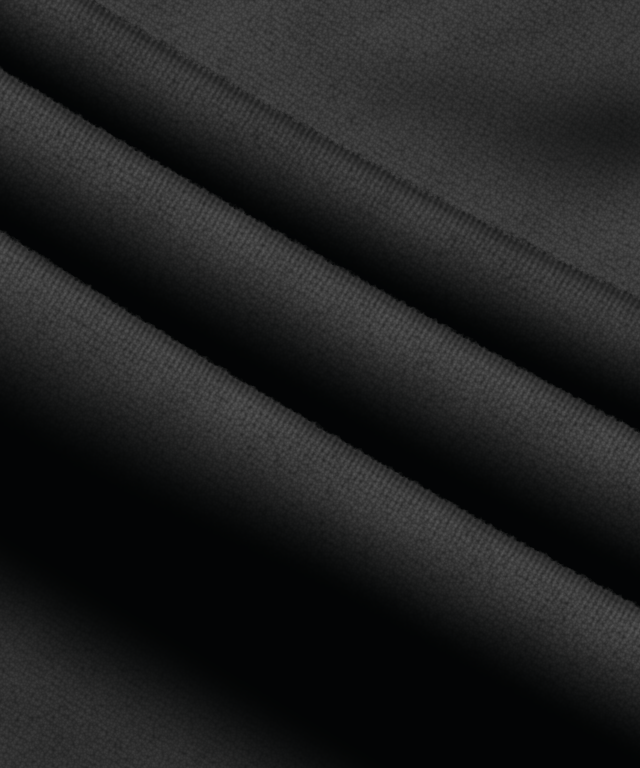
Reproduce this texture procedurally as a Shadertoy shader.

```glsl
// Dark knitted cloth laid in three diagonal rolls over a flat sheet.
// Each roll is a curved edge with a light falloff into a black crease;
// ribs, cellular fibre grain and layered sines add the knit surface.

const float TAU = 6.2831853;
const vec2 ALONG = vec2(0.86, 0.51);   // direction of the folds, y down

vec2 hash2(vec2 p) {
    vec3 q = fract(p.xyx * vec3(0.1031, 0.1030, 0.0973));
    q += dot(q, q.yzx + 33.33);
    return fract((q.xx + q.yz) * q.zy);
}

// Distance to the nearest scattered cell point
float cellular(vec2 p) {
    vec2 cell = floor(p), local = fract(p);
    float nearest = 4.0;
    for (int j = -1; j <= 1; j++)
        for (int i = -1; i <= 1; i++) {
            vec2 o = vec2(i, j);
            vec2 r = o + hash2(cell + o) - local;
            nearest = min(nearest, dot(r, r));
        }
    return sqrt(nearest);
}

// Broad uneven tone from layered, rotated sines
float mottle(vec2 p) {
    float sum = 0.0, amp = 0.5;
    for (int i = 0; i < 4; i++) {
        sum += amp * sin(p.x + 1.3 * sin(p.y)) * sin(p.y + 0.7);
        p = mat2(1.5, 1.1, -1.1, 1.5) * p + 2.1;
        amp *= 0.6;
    }
    return sum;
}

// Depth below a gently bowed fold edge: start height, slope, bow
float foldDepth(vec2 p, float start, float slope, float bow) {
    return p.y - (start + slope * p.x - bow * p.x * p.x);
}

// Light on a roll: dim rim, bright crown, long fall into shadow
float rollLight(float d, float peak, float reach) {
    float rim = mix(0.68, 1.0, smoothstep(0.0, 0.025, d));
    return peak * rim * (1.0 - smoothstep(0.025, reach, d));
}

// Ribs run across the fold and fade away from its rim
float ribs(vec2 p, float d, float spacing) {
    float phase = dot(p, ALONG) / spacing + 0.18 * mottle(p * 60.0);
    float fade = 0.04 + 0.17 * exp(-max(d, 0.0) / 0.04);
    return fade * sin(TAU * phase);
}

// Soft elliptical patch, 1 at its centre
float patchMask(vec2 p, vec2 centre, vec2 size) {
    vec2 q = (p - centre) / size;
    return exp(-dot(q, q));
}

// Flat sheet behind the rolls, with its shaded hollow
float sheetLight(vec2 p) {
    float light = 0.225;
    light -= 0.13 * patchMask(p, vec2(0.80, 0.175), vec2(0.15, 0.07));
    light -= 0.045 * patchMask(p, vec2(0.56, 0.12), vec2(0.13, 0.06));
    light -= 0.025 * patchMask(p, vec2(0.83, 0.02), vec2(0.2, 0.05));
    return light;
}

// Cover one layer with the next across a soft edge
float cover(float below, float above, float d, float blur) {
    return mix(below, above, smoothstep(-blur, blur, d));
}

void mainImage(out vec4 fragColor, in vec2 fragCoord) {
    vec2 p = fragCoord / iResolution.y;
    p.y = 1.0 - p.y;

    // Fibre grain in two sizes, and fuzz along the edges
    float fine = cellular(p * 260.0) - 0.48;
    float coarse = cellular(p * vec2(105.0, 125.0)) - 0.48;
    float fuzz = 0.005 * coarse + 0.003 * fine;

    // Depth below each edge, from the top roll to the bottom one
    float top = foldDepth(p, -0.075, 0.64, 0.10) + fuzz;
    float middle = foldDepth(p, 0.0885, 0.605, 0.044) + fuzz;
    float bottom = foldDepth(p, 0.2995, 0.642, 0.064) + fuzz;
    float lower = foldDepth(p, 0.69, 0.60, 0.0);

    // Stack the layers
    float light = sheetLight(p);
    light = cover(light, rollLight(top, 0.215, 0.155), top, 0.006);
    light = cover(light, rollLight(middle, 0.245, 0.195), middle, 0.003);
    float reach = mix(0.255, 0.205, smoothstep(0.0, 0.5, p.x));
    light = cover(light, rollLight(bottom, 0.245, reach), bottom, 0.003);
    light += 0.18 * smoothstep(0.0, 0.19, lower);

    // Knit relief follows whichever roll lies on top
    float depth = bottom > 0.0 ? bottom : middle > 0.0 ? middle : top;
    float rib = ribs(p, top > 0.0 ? depth : 0.3, 0.0078);
    rib += 0.05 * sin(TAU * dot(p, ALONG.yx * vec2(1.0, -1.0)) / 0.009);
    float relief = 1.0 + rib - 0.34 * fine - 0.20 * coarse;
    relief += 0.09 * mottle(p * 24.0);
    light *= relief;

    // Near neutral grey with faintly cool shadows
    vec3 shadow = vec3(0.012, 0.017, 0.018);
    vec3 colour = shadow * (1.0 - smoothstep(0.0, 0.2, light)) + light;
    fragColor = vec4(clamp(colour, 0.0, 1.0), 1.0);
}
```
